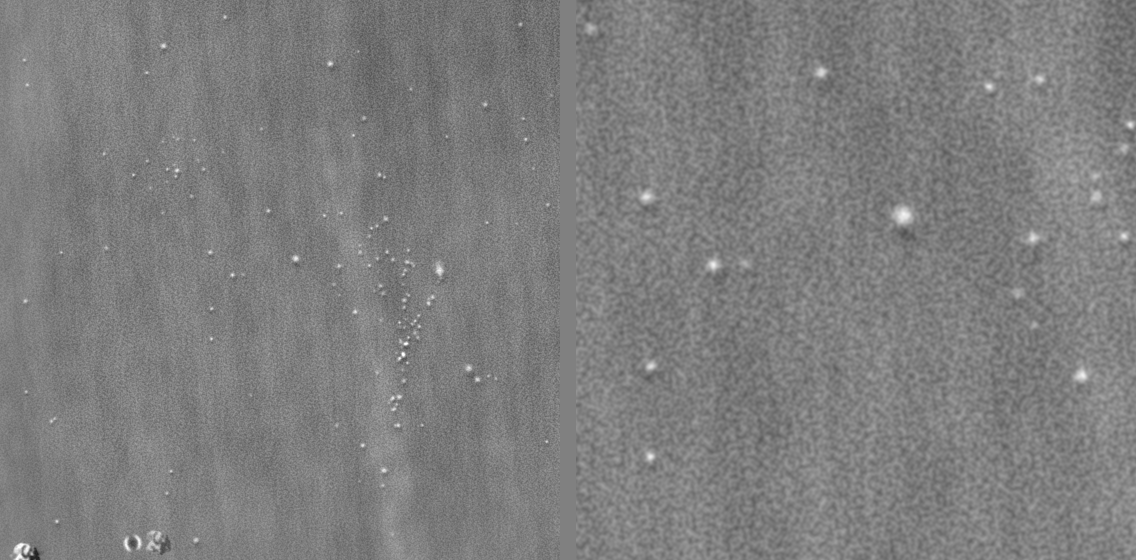
Left, the full canvas; right, a detail of the centre.
Give the GLSL for this texture, as a Shadertoy shader.

```glsl
// Grey, grainy plain seen from above: faint streaks, a pale dust band and scattered bright boulders

vec2 hash2(vec2 p) {
    uvec2 q = uvec2(ivec2(p) + 4096);
    uint h = q.x * 1597334677u ^ q.y * 3812015801u;
    h = (h ^ (h >> 15)) * 2246822519u;
    h = (h ^ (h >> 13)) * 3266489917u;
    h ^= h >> 16;
    return vec2(h & 65535u, h >> 16) / 65535.0;
}

float gradientDot(vec2 cell, vec2 offset) {
    float angle = 6.2832 * hash2(cell).x;
    return dot(vec2(cos(angle), sin(angle)), offset);
}

float gradientNoise(vec2 p) {
    vec2 i = floor(p), f = p - i;
    vec2 u = f * f * f * (f * (f * 6.0 - 15.0) + 10.0);
    vec2 e = vec2(1, 0);
    return mix(mix(gradientDot(i, f), gradientDot(i + e, f - e), u.x),
               mix(gradientDot(i + e.yx, f - e.yx), gradientDot(i + 1.0, f - 1.0), u.x), u.y);
}

// Soft bright dot with a weak shadow below it
float boulder(vec2 d, float radius, float brightness) {
    vec2 s = d - radius * vec2(0.5, -1.7);
    return brightness * (exp(-dot(d, d) / (radius * radius))
                       - 0.22 * exp(-dot(s, s) / (2.0 * radius * radius)));
}

// Large rough rock, lit from the left
float rock(vec2 d, float radius, float contrast) {
    float rough = gradientNoise(d * 70.0 + 7.3);
    float mask = 1.0 - smoothstep(0.7, 1.05, length(d) / radius + 0.6 * rough);
    float light = -d.x / radius + 0.4 * d.y / radius + 1.3 * gradientNoise(d * 120.0 + 31.4);
    return mask * contrast * mix(-0.25, 0.38, smoothstep(-0.8, 0.9, light));
}

// Small pit with a dark floor and two bright rims
float crater(vec2 d, float radius) {
    float r = length(d) / radius;
    float rim = exp(-pow((r - 0.8) * 4.0, 2.0)) * smoothstep(0.1, 0.8, abs(d.x + 0.2 * d.y) / radius);
    return 0.48 * rim - 0.2 * exp(-r * r * 3.0);
}

// Position of one boulder: open field, chain, fork, loose band group or left group
vec2 boulderPlace(int i) {
    vec2 a = hash2(vec2(i, 11)), b = hash2(vec2(i, 47));
    vec2 spread = a + b - 1.0;
    if (i < 58) return a;
    if (i < 92) return mix(vec2(0.712, 0.22), vec2(0.722, 0.55), b.x) + spread * vec2(0.02, 0.01);
    if (i < 108) return mix(vec2(0.725, 0.36), vec2(0.775, 0.51), b.x) + spread * 0.015;
    if (i < 128) return vec2(0.66, 0.57) + spread * vec2(0.07, 0.18);
    return vec2(0.31, 0.69) + spread * vec2(0.08, 0.09);
}

float plain(vec2 p) {
    // Broad tone: darker to the upper right, paler to the lower left
    float tone = 0.492 + 0.018 * (0.5 - p.x) - 0.034 * smoothstep(0.4, 1.0, p.y) * smoothstep(0.2, 0.5, p.x);
    tone += 0.042 * gradientNoise(p * 4.0 + 3.0);

    // Cloudy mottling, a little taller than wide
    tone += 0.030 * gradientNoise(p * vec2(13, 8) + 41.0);
    tone += 0.028 * gradientNoise(p * vec2(34, 22) + 73.0);

    // Long streaks leaning slightly to the right as they run down
    vec2 q = vec2(p.x + 0.1 * p.y, p.y);
    tone += 0.046 * gradientNoise(q * vec2(22, 3) + 17.0);
    tone += 0.024 * gradientNoise(q * vec2(60, 7) + 5.0);

    // Pale band with ragged edges, and a dark strip beside its foot
    float center = 0.72 - 0.15 * p.y + 0.012 * sin(p.y * 7.0);
    float side = p.x - center + 0.035 * gradientNoise(p * vec2(14, 9));
    float band = exp(-pow(side / 0.034, 2.0));
    tone += 0.062 * band * (0.85 + gradientNoise(p * 24.0)) * (1.0 - 0.5 * smoothstep(0.8, 1.0, p.y));
    vec2 strip = (p - vec2(0.745, 0.18)) / vec2(0.022, 0.08);
    tone -= 0.045 * exp(-dot(strip, strip));

    // Isolated pale wisps
    vec2 wisp = (p - vec2(0.51, 0.76)) / vec2(0.02, 0.06);
    vec2 wispRight = (p - vec2(0.926, 0.4)) / vec2(0.01, 0.06);
    tone += 0.045 * (exp(-dot(wisp, wisp)) + exp(-dot(wispRight, wispRight)));
    return tone;
}

float grain(vec2 p) {
    vec2 q = mat2(0.8, 0.6, -0.6, 0.8) * p;
    float strength = mix(0.6, 1.0, smoothstep(0.0, 0.2, p.x)) * mix(0.75, 1.0, smoothstep(0.0, 0.3, p.y));
    float fine = 0.118 * gradientNoise(q * 345.0) + 0.088 * gradientNoise(q * 210.0 + 90.0);
    float columns = 0.040 * gradientNoise(p * vec2(170, 28) + 61.0);
    return strength * (fine + columns);
}

void mainImage(out vec4 fragColor, in vec2 fragCoord) {
    vec2 p = fragCoord / iResolution.xy;
    float grey = plain(p) + grain(p);

    // Scattered small boulders
    for (int i = 0; i < 139; i++) {
        vec2 size = hash2(vec2(i, 83));
        grey += boulder(p - boulderPlace(i), mix(0.0025, 0.0042, size.x * size.x), mix(0.15, 0.42, size.y));
    }

    // The few larger boulders
    grey += boulder(p - vec2(0.528, 0.538), 0.0055, 0.50);
    grey += boulder(p - vec2(0.785, 0.516), 0.0070, 0.48);
    grey += boulder(p - vec2(0.782, 0.527), 0.0075, 0.18);
    grey += boulder(p - vec2(0.837, 0.342), 0.0060, 0.42);
    grey += boulder(p - vec2(0.853, 0.322), 0.0045, 0.40);
    grey += boulder(p - vec2(0.590, 0.886), 0.0045, 0.48);
    grey += boulder(p - vec2(0.292, 0.918), 0.0045, 0.44);
    grey += boulder(p - vec2(0.686, 0.160), 0.0045, 0.40);

    // Rocks and pit along the lower left edge
    grey += rock(p - vec2(0.048, 0.006), 0.026, 1.3);
    grey += rock(p - vec2(0.283, 0.030), 0.023, 0.75);
    grey += crater(p - vec2(0.237, 0.030), 0.015);

    fragColor = vec4(vec3(clamp(grey, 0.0, 1.0)), 1.0);
}
```
